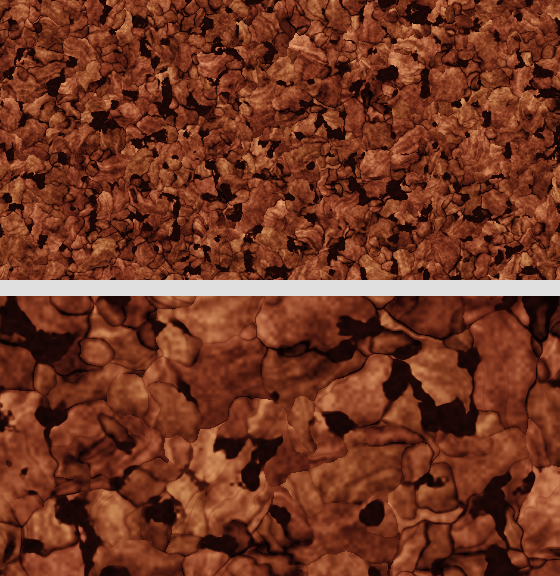
Top: the whole. Bottom: its middle third, enlarged.
This texture is drawn by a Shadertoy shader. Its source:

```glsl
// Pressed cork board: overlapping reddish-brown flakes with fibres and dark crevices.

const float LARGE_FLAKE = 0.088;   // flake spacings, in canvas heights
const float SMALL_FLAKE = 0.046;
const float SMALL_LIFT  = -0.09;   // how far small flakes sit below large ones
const float RAGGEDNESS  = 0.022;
const float FIBRE_FREQ  = 95.0;
const float BASE_TONE   = 0.535;
const float FLAKE_VARIATION = 0.17;
const float FIBRE_CONTRAST  = 0.50;
const float PATCH_CONTRAST  = 0.34;
const float GRIT_CONTRAST   = 0.28;
const float PIT_WIDTH = 0.20;
const vec2  LIGHT_DIR = vec2(-0.6, 0.8);

const vec3 PALETTE[6] = vec3[6](
    vec3(0.15, 0.04, 0.03), vec3(0.32, 0.11, 0.06), vec3(0.43, 0.17, 0.09),
    vec3(0.53, 0.24, 0.13), vec3(0.63, 0.33, 0.20), vec3(0.74, 0.46, 0.29));

struct Flake {
    float height;   // topmost surface
    float below;    // runner-up surface, for finding borders
    vec2 offset;    // position relative to the flake centre
    vec3 id;        // random traits
    float size;
};

vec3 hash3(vec2 p) {
    vec3 q = fract(p.xyx * vec3(0.1031, 0.1030, 0.0973));
    q += dot(q, q.yxz + 33.33);
    return fract((q.xxy + q.yzz) * q.zyx);
}

float noise(vec2 p) {
    vec2 i = floor(p), f = fract(p);
    f = f * f * (3.0 - 2.0 * f);
    return mix(mix(hash3(i).x, hash3(i + vec2(1, 0)).x, f.x),
               mix(hash3(i + vec2(0, 1)).x, hash3(i + vec2(1, 1)).x, f.x), f.y);
}

mat2 rotation(float a) {
    return mat2(cos(a), sin(a), -sin(a), cos(a));
}

// Lays one grid of stretched domes over the flakes found so far.
void scatterFlakes(vec2 p, float size, float lift, float seed, inout Flake top) {
    vec2 cell = floor(p / size);
    for (int y = -2; y <= 2; y++)
    for (int x = -2; x <= 2; x++) {
        vec2 c = cell + vec2(x, y);
        vec3 place = hash3(c + seed);
        vec3 id = hash3(c + seed + 71.7);
        vec2 offset = p - (c + place.xy) * size;
        float stretch = mix(1.05, 1.5, id.y);
        vec2 d = rotation(id.x * 6.2832) * offset / size * vec2(stretch, 1.0 / stretch);
        float height = lift + 0.5 * place.z - dot(d, d);
        if (height > top.height) {
            top = Flake(height, top.height, offset, id, size);
        } else {
            top.below = max(top.below, height);
        }
    }
}

vec3 corkColour(float tone) {
    vec3 colour = PALETTE[0] * clamp(tone / PALETTE[0].r, 0.3, 1.0);
    for (int i = 1; i < 6; i++) {
        float lo = PALETTE[i - 1].r, hi = PALETTE[i].r;
        colour = mix(colour, PALETTE[i], clamp((tone - lo) / (hi - lo), 0.0, 1.0));
    }
    return colour + max(tone - PALETTE[5].r, 0.0) * vec3(0.8, 0.9, 0.75);
}

void mainImage(out vec4 fragColor, in vec2 fragCoord) {
    vec2 p = fragCoord / iResolution.y + 3.0;

    // Ragged flake outlines
    vec2 coarse = vec2(noise(p * 24.0), noise(p * 24.0 + 40.0)) - 0.5;
    vec2 fine = vec2(noise(p * 75.0 + 9.0), noise(p * 75.0 + 80.0)) - 0.5;
    vec2 warped = p + RAGGEDNESS * (coarse + 0.4 * fine);

    Flake flake = Flake(-9.0, -9.0, vec2(0), vec3(0), 1.0);
    scatterFlakes(warped, LARGE_FLAKE, 0.0, 0.0, flake);
    scatterFlakes(warped, SMALL_FLAKE, SMALL_LIFT, 137.0, flake);

    // Gently curved fibres along each flake, with thin dark seams
    float fibreAngle = flake.id.x * 6.2832 + 1.2 * (flake.id.z - 0.5);
    vec2 q = rotation(fibreAngle) * flake.offset;
    q.x += (flake.id.y - 0.5) * 18.0 * q.y * q.y;
    vec2 strand = q * FIBRE_FREQ * vec2(1.0, 0.10) + flake.id.xy * 90.0;
    float fibre = 0.65 * noise(strand) + 0.35 * noise(strand * 1.9 + 31.0) - 0.5;
    float seam = 1.0 - smoothstep(0.0, 0.12, abs(noise(strand * 0.6 + 12.0) - 0.36));
    float fibreStrength = mix(0.3, 1.0, fract(flake.id.x * 7.3));

    // Patches, grit and the tilt of each flake
    float patches = 0.55 * noise(p * 24.0 + 5.0) + 0.45 * noise(p * 52.0) - 0.5;
    float grit = 0.45 * noise(p * 100.0 + 17.0) + 0.55 * noise(p * 190.0) - 0.5;
    float tilt = dot(flake.offset, LIGHT_DIR) / flake.size;

    float tone = BASE_TONE + FLAKE_VARIATION * (fract(flake.id.z * 5.7) - 0.5)
        + fibreStrength * (FIBRE_CONTRAST * fibre - 0.10 * seam + 0.03)
        + PATCH_CONTRAST * patches + GRIT_CONTRAST * grit + 0.15 * tilt;

    // Uneven shade beside borders, broken cracks and small open pits
    float gap = (flake.height - flake.below) * flake.size / LARGE_FLAKE;
    float openness = noise(p * 27.0 + 60.0);
    float depth = noise(p * 16.0 + 30.0);
    float crack = 1.0 - smoothstep(0.0, mix(0.04, 0.13, openness), gap);
    float shade = 1.0 - smoothstep(0.0, 0.26, gap);
    tone -= 0.13 * shade * depth;
    tone -= crack * mix(0.0, 0.30, smoothstep(0.15, 0.85, depth));
    float pitEdge = gap - PIT_WIDTH * smoothstep(0.60, 0.90, openness) + 0.16 * grit;
    float pit = 1.0 - smoothstep(-0.03, 0.05, pitEdge);
    tone = mix(tone, 0.10 + 0.1 * grit, pit * smoothstep(0.58, 0.74, openness));

    // A rare flake of dark bark
    float bark = step(0.994, fract(flake.id.y * 13.1));
    tone = mix(tone, 0.5 * tone, bark);

    // Slight drift between red and ochre flakes
    vec3 colour = corkColour(tone);
    colour.g *= 1.0 + 0.10 * (fract(flake.id.x * 3.1) - 0.5);
    fragColor = vec4(clamp(colour, 0.0, 1.0), 1.0);
}
```
